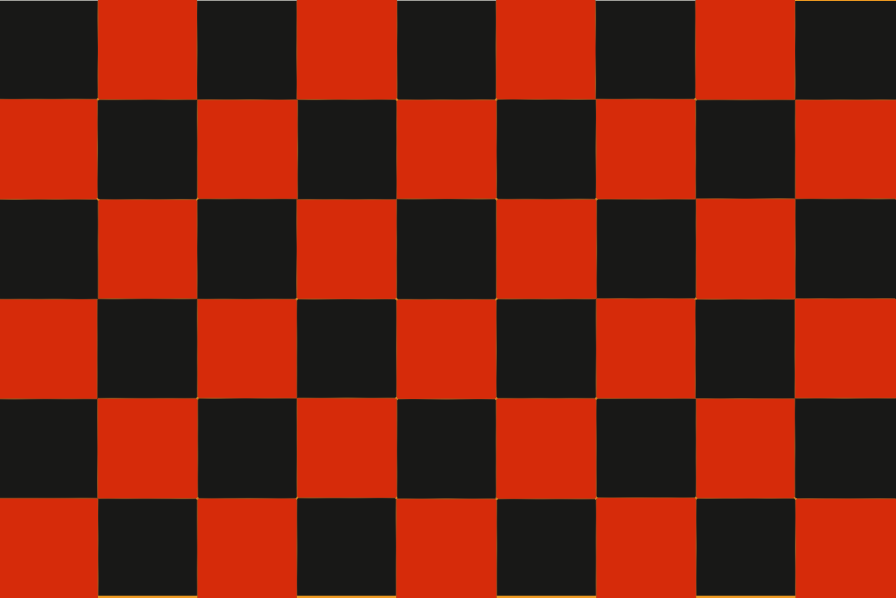
A Shadertoy shader for this pattern:

```glsl
#define ROWS 6.0
#define COLUMNS 9.0
#define SHIFT_X 0.02
#define JITTER 0.012
#define SEAM_HALF 0.006
#define TRIM_BOTTOM 0.023
#define TRIM_TOP 0.010
#define RED vec3(0.84, 0.17, 0.04)
#define BLACK vec3(0.094, 0.094, 0.092)
#define OCHRE vec3(0.64, 0.36, 0.12)
#define AMBER vec3(0.93, 0.60, 0.13)
#define GREY vec3(0.62, 0.62, 0.60)

float hash(vec2 p) {
    vec3 h = fract(vec3(p.xyx) * 0.1031);
    h += dot(h, h.yzx + 33.33);
    return fract((h.x + h.y) * h.z);
}

vec2 gradient(vec2 lattice) {
    float angle = 6.2832 * hash(lattice);
    return vec2(cos(angle), sin(angle));
}

float gradientNoise(vec2 p) {
    vec2 i = floor(p), f = p - i;
    vec2 u = f * f * f * (f * (f * 6.0 - 15.0) + 10.0);
    vec2 e = vec2(1.0, 0.0);
    float low = mix(dot(gradient(i), f),
                    dot(gradient(i + e), f - e), u.x);
    float high = mix(dot(gradient(i + e.yx), f - e.yx),
                     dot(gradient(i + 1.0), f - 1.0), u.x);
    return mix(low, high, u.y);
}

// Antialiased step: 1 where d is positive
float inside(float d, float px) {
    return clamp(d / px + 0.5, 0.0, 1.0);
}

// Share of a pixel covered by a thin line at distance d
float lineCoverage(float d, float px) {
    return inside(d + SEAM_HALF, px) - inside(d - SEAM_HALF, px);
}

void mainImage(out vec4 fragColor, in vec2 fragCoord) {
    float px = ROWS / iResolution.y;
    vec2 p = fragCoord * px + vec2(SHIFT_X, 0.0);

    // Each cell side sits slightly off the grid
    vec2 cell = floor(p), nearest = round(p);
    vec2 offset = vec2(hash(vec2(nearest.x, cell.y) + 17.0),
                       hash(vec2(cell.x, nearest.y) + 71.0)) - 0.5;
    vec2 q = clamp(p + JITTER * offset, vec2(0.1), vec2(COLUMNS, ROWS) - 0.1);

    // Checker as the product of two antialiased square waves
    vec2 node = round(q);
    vec2 d = q - node;
    vec2 wave = (1.0 - 2.0 * mod(node, 2.0)) * clamp(2.0 * d / px, -1.0, 1.0);
    float red = 0.5 + 0.5 * wave.x * wave.y;
    vec3 color = mix(BLACK, RED, red);

    // Worn ochre seams
    float wear = clamp(0.5 + 0.7 * gradientNoise(p * 3.0), 0.15, 0.9);
    float seam = max(lineCoverage(d.x, px), lineCoverage(d.y, px));
    color = mix(color, OCHRE, seam * wear);

    // Specks at some of the corners
    float speck = inside(0.012 - length(d), px) * step(0.5, hash(node + 5.0));
    color = mix(color, AMBER, 0.7 * speck);

    // Trim along the outer edge of the black cells
    float black = 1.0 - red;
    float bottom = inside(TRIM_BOTTOM - p.y, px);
    float top = inside(TRIM_TOP - (ROWS - p.y), px);
    vec3 topColor = mix(GREY, AMBER, step(COLUMNS - 1.0, p.x));
    color = mix(color, AMBER, black * bottom);
    color = mix(color, topColor, black * top);

    fragColor = vec4(color, 1.0);
}
```
